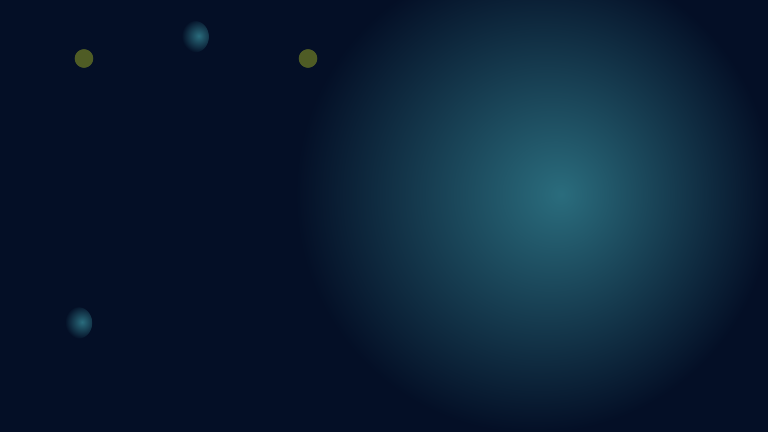
Reproduce this background procedurally as a WebGL 2 fragment shader.

```glsl
#version 300 es
precision highp float;

uniform vec2 u_resolution;
out vec4 fragColor;

const vec3 NIGHT = vec3(0.015, 0.06, 0.15);
const vec3 TEAL = vec3(0.165, 0.425, 0.49);
const vec3 OLIVE = vec3(0.31, 0.36, 0.145);

// Antialiased coverage of a signed distance.
float coverage(float dist, float pixel) {
    return 1.0 - smoothstep(-0.5 * pixel, 0.5 * pixel, dist);
}

// Approximate signed distance to an ellipse at the origin.
float ellipseDistance(vec2 p, vec2 radii) {
    return (length(p / radii) - 1.0) * min(radii.x, radii.y);
}

// Linear glow: 1 at the focus, 0 on a circle whose centre may be offset.
float focalGlow(vec2 p, vec2 focus, vec2 centre, float radius) {
    vec2 d = p - focus;
    vec2 shift = centre - focus;
    float k = radius * radius - dot(shift, shift);
    float along = dot(d, shift);
    float t = (sqrt(along * along + k * dot(d, d)) - along) / k;
    return clamp(1.0 - t, 0.0, 1.0);
}

// Small glow cut off by an ellipse.
float orb(vec2 p, vec2 focus, float pixel) {
    vec2 bodyOffset = vec2(-0.0085, -0.001);
    float body = ellipseDistance(p - focus - bodyOffset, vec2(0.031, 0.036));
    return focalGlow(p, focus, focus, 0.0395) * coverage(body, pixel);
}

void main() {
    // Canvas heights as units, origin at the lower left.
    vec2 p = gl_FragCoord.xy / u_resolution.y;
    float pixel = 1.0 / u_resolution.y;
    float aspect = u_resolution.x / u_resolution.y;
    p.x *= (16.0 / 9.0) / aspect;

    // Large glow on the right.
    float glow = focalGlow(p, vec2(1.301, 0.549), vec2(1.238, 0.549), 0.551);
    vec3 colour = mix(NIGHT, TEAL, glow);

    // Paired orbs and flat discs.
    for (int i = 0; i < 2; i++) {
        float side = float(i);
        vec2 focus = mix(vec2(0.461, 0.916), vec2(0.191, 0.2535), side);
        colour = mix(colour, TEAL, orb(p, focus, pixel));

        vec2 disc = vec2(mix(0.1944, 0.713, side), 0.8646);
        colour = mix(colour, OLIVE, coverage(length(p - disc) - 0.0215, pixel));
    }

    fragColor = vec4(colour, 1.0);
}
```
